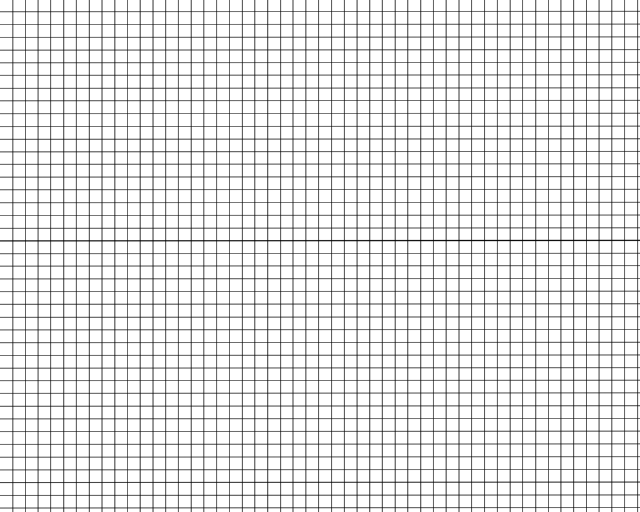
A WebGL 1 fragment shader for this pattern:

```glsl
precision highp float;

uniform vec2 u_resolution;

float hash(float n) {
  return fract(sin(n * 12.9898 + 4.137) * 43758.5453);
}

// Ink coverage of a line, box filtered over a footprint; all in cell units
float lineInk(float dist, float width, float footprint) {
  float overlap = 0.5 * (width + footprint) - abs(dist);
  return clamp(overlap, 0.0, min(width, footprint)) / footprint;
}

void main() {
  vec2 uv = gl_FragCoord.xy / u_resolution;

  // Grid coordinates: row 0 is the heavy rule, rows rise slightly to the right
  vec2 cells = vec2(50.18, 40.24);
  vec2 grid = vec2(uv.x * cells.x + 0.01,
                   (uv.y - 0.530) * cells.y - 0.04 * (uv.x - 0.5));
  vec2 id = floor(grid + 0.5);
  vec2 footprint = 1.2 * cells / u_resolution;

  // Small per-line shifts in position
  vec2 shift = 0.04 * (vec2(hash(id.x), hash(id.y + 71.0)) - 0.5);
  vec2 dist = grid - id - shift;

  // Line widths, with a heavy middle row and a firmer row near the bottom
  vec2 width = vec2(0.055 + 0.006 * hash(id.x + 31.0),
                    0.050 + 0.006 * hash(id.y + 97.0));
  if (abs(id.y) < 0.5) width.y = 0.09;
  if (abs(id.y + 19.0) < 0.5) width.y = 0.068;

  // The left border stays open
  float column = lineInk(dist.x, width.x, footprint.x) * step(0.5, id.x);
  float row = lineInk(dist.y, width.y, footprint.y);

  float paper = (1.0 - column) * (1.0 - row);
  gl_FragColor = vec4(vec3(paper), 1.0);
}
```
